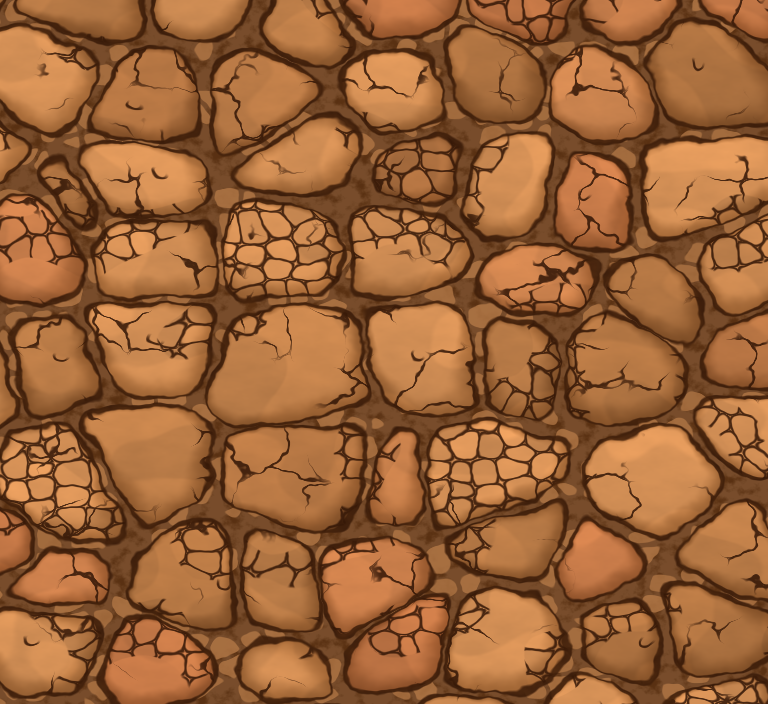
Write a WebGL 1 fragment shader that draws this texture.

```glsl
precision highp float;
uniform vec2 u_resolution;

const vec3 SAND = vec3(0.84, 0.57, 0.34);
const vec3 TAN = vec3(0.70, 0.46, 0.26);
const vec3 CLAY = vec3(0.80, 0.47, 0.28);
const vec3 MORTAR = vec3(0.47, 0.30, 0.17);
const vec3 EARTH = vec3(0.35, 0.19, 0.07);
const vec3 INK = vec3(0.19, 0.08, 0.02);

struct Stone {
  float edge;   // rounded distance to the border
  float id;     // random value of the stone
  vec2 offset;  // position relative to its site
};

vec2 hash2(vec2 p) {
  vec2 k = vec2(dot(p, vec2(127.1, 311.7)), dot(p, vec2(269.5, 183.3)));
  return fract(sin(k) * 43758.5);
}

float corner(vec2 cell, vec2 f, vec2 o) {
  float a = 6.2832 * hash2(cell + o).x;
  return dot(vec2(cos(a), sin(a)), f - o);
}

float gradientNoise(vec2 p) {
  vec2 c = floor(p), f = p - c;
  vec2 u = f * f * f * (f * (f * 6.0 - 15.0) + 10.0);
  float low = mix(corner(c, f, vec2(0.0)), corner(c, f, vec2(1.0, 0.0)), u.x);
  float high = mix(corner(c, f, vec2(0.0, 1.0)), corner(c, f, vec2(1.0)), u.x);
  return mix(low, high, u.y);
}

float fbm(vec2 p) {
  float sum = 0.0, gain = 0.6;
  for (int i = 0; i < 4; i++) {
    sum += gain * gradientNoise(p);
    p = mat2(1.6, 1.2, -1.2, 1.6) * p + 7.3;
    gain *= 0.5;
  }
  return sum;
}

vec2 site(vec2 cell, float jitter) {
  return cell + 0.5 + (hash2(cell) - 0.5) * jitter;
}

float weight(vec2 cell, float spread) {
  return hash2(cell + 17.0).x * spread;
}

// Weighted Voronoi cells with corners rounded by a soft minimum
Stone stones(vec2 p, float jitter, float spread, float sharpness) {
  vec2 home = floor(p), best = home, toBest = vec2(0.0);
  float nearest = 100.0;
  for (int y = -2; y <= 2; y++) for (int x = -2; x <= 2; x++) {
    vec2 cell = home + vec2(float(x), float(y));
    vec2 r = site(cell, jitter) - p;
    float d = dot(r, r) - weight(cell, spread);
    if (d < nearest) { nearest = d; best = cell; toBest = r; }
  }
  float sum = 0.0;
  for (int y = -2; y <= 2; y++) for (int x = -2; x <= 2; x++) {
    vec2 cell = best + vec2(float(x), float(y));
    vec2 r = site(cell, jitter) - p;
    float apart = length(r - toBest);
    float d = dot(r, r) - weight(cell, spread) - nearest;
    if (apart > 0.001) sum += exp(-sharpness * d * 0.5 / apart);
  }
  return Stone(-log(sum) / sharpness, hash2(best + 41.0).x, -toBest);
}

float stroke(float d, float width, float blur) {
  return 1.0 - smoothstep(max(width - blur, 0.0), width + blur, abs(d));
}

vec3 stoneColor(Stone s, vec2 p, float depth) {
  vec3 base = mix(TAN, SAND, smoothstep(0.05, 0.65, fract(s.id * 7.3)));
  base = mix(base, CLAY, 0.7 * smoothstep(0.7, 0.95, fract(s.id * 23.7)));
  float facet = smoothstep(-0.02, 0.05, gradientNoise(p * 1.3 + s.id * 37.0));
  base *= 0.97 + 0.06 * facet + 0.07 * fbm(p * vec2(3.0, 5.0)) + 0.08 * s.offset.y;
  float shade = smoothstep(-0.4, 0.5, s.offset.x * 0.6 - s.offset.y);
  float lit = smoothstep(0.0, 0.06 + 0.17 * shade, depth);
  return mix(base * vec3(0.76, 0.71, 0.62), base, lit);
}

// Short curved chip in the face of some stones
float chip(Stone s, float blur) {
  vec2 c = s.offset - (hash2(vec2(s.id * 91.0, 3.0)) - 0.5) * 0.4;
  float taper = smoothstep(0.03, -0.05, c.y + c.x * 0.5);
  return stroke(length(c) - 0.06, 0.012, blur) * taper * step(0.68, fract(s.id * 13.1));
}

void main() {
  vec2 uv = gl_FragCoord.xy / u_resolution.x;
  vec2 p = uv * vec2(6.8, 8.1) + 3.0;
  float blur = 6.0 / u_resolution.x;
  vec2 wobble = vec2(fbm(p * 2.0), fbm(p * 2.0 + 31.0));
  Stone s = stones(p + wobble * 0.14, 0.78, 0.22, 13.0);
  Stone pebble = stones(p * 4.3 + wobble * 0.5, 0.8, 0.2, 12.0);
  Stone shard = stones(p * 2.1 + wobble * 0.8, 0.9, 0.1, 30.0);

  float gap = 0.045 + 0.07 * gradientNoise(p * 1.1 + 5.0);
  float depth = s.edge - gap;
  float inside = smoothstep(-blur, blur, depth);

  // Mortar with loose pebbles
  float grain = fbm(p * 7.0);
  vec3 mortar = mix(MORTAR, EARTH, smoothstep(-0.1, 0.4, grain));
  float loose = smoothstep(0.06, 0.12, pebble.edge) * step(0.55, pebble.id);
  mortar = mix(mortar, mix(TAN, SAND, pebble.id * 0.6) * 0.9, loose * 0.8);

  // Stone faces, some crumbled into small pieces near the rim
  vec3 face = stoneColor(s, p, depth);
  float patchy = gradientNoise(p * 1.2 + 11.0) - s.edge * 0.45;
  float crumbled = max(smoothstep(0.10, 0.13, patchy), step(0.92, s.id));
  face *= 1.0 + crumbled * (0.16 * pebble.id - 0.1);
  float seam = stroke(pebble.edge / 4.3, 0.010, blur) * crumbled;
  float crackMask = smoothstep(0.02, 0.22, gradientNoise(p * 1.5 + 23.0));
  float crack = stroke(shard.edge / 2.1, 0.014 * crackMask, blur) * crackMask;
  float marks = max(max(seam, crack), chip(s, blur));
  face = mix(face, INK, marks * 0.85);

  // Dark uneven outlines
  vec3 color = mix(mortar, face, inside);
  float ink = 0.018 + 0.025 * gradientNoise(p * 2.7);
  float outline = stroke(depth, max(ink, 0.004), blur * 1.3);
  color = mix(color, mix(INK, EARTH, 0.25 + 0.5 * grain), outline * 0.88);
  gl_FragColor = vec4(clamp(color, 0.0, 1.0), 1.0);
}
```
